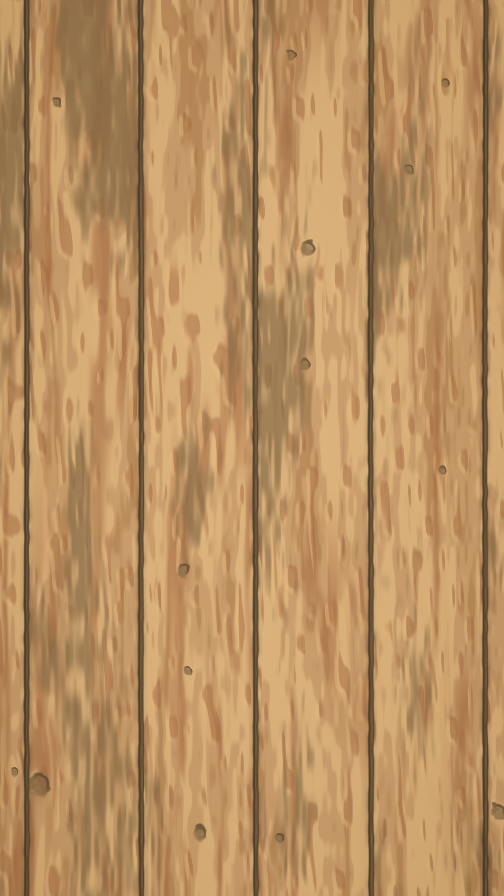
Give the GLSL for this texture, as a Shadertoy shader.

```glsl
// Weathered pine boards: upright planks split by dark grooves.
// Stretched value noise makes grain, red streaks, flecks and grey stains;
// knots are scattered in hashed cells of each plank and bend the grain.

const float PLANK_WIDTH = 0.2278;   // lengths are fractions of canvas width
const float FIRST_GROOVE = 0.052;
const float GROOVE_HALF = 0.0053;
const float KNOT_SPACING = 0.30;
const float KNOT_CHANCE = 0.72;
const float GRAIN_WARP = 0.035;
const vec3 LIGHT_WOOD = vec3(0.85, 0.69, 0.48);
const vec3 BASE_WOOD = vec3(0.78, 0.61, 0.42);
const vec3 MID_WOOD = vec3(0.72, 0.54, 0.35);
const vec3 RED_WOOD = vec3(0.65, 0.43, 0.27);
const vec3 GREY_STAIN = vec3(0.53, 0.42, 0.28);
const vec3 KNOT_DARK = vec3(0.36, 0.29, 0.20);
const vec3 GROOVE_DARK = vec3(0.31, 0.25, 0.17);
const vec3 GROOVE_FLOOR = vec3(0.46, 0.37, 0.26);

float hash(vec2 p) {
    return fract(sin(dot(p, vec2(127.1, 311.7))) * 43758.5453);
}

float noise(vec2 p) {
    vec2 i = floor(p), f = fract(p);
    f = f * f * (3.0 - 2.0 * f);
    return mix(mix(hash(i), hash(i + vec2(1, 0)), f.x),
               mix(hash(i + vec2(0, 1)), hash(i + vec2(1, 1)), f.x), f.y);
}

// Adds the knots near p: x = core, y = ring, z = sideways push on the grain
vec3 knots(vec2 p, float plank) {
    vec3 sum = vec3(0.0);
    float row = floor(p.y / KNOT_SPACING);
    for (int k = -1; k <= 1; k++) {
        vec2 cell = vec2(plank + 17.0, row + float(k));
        if (hash(cell) > KNOT_CHANCE) continue;
        float size = hash(cell + 5.3);
        float radius = mix(0.008, 0.024, size * size);
        vec2 center = vec2(mix(0.1, 0.9, hash(cell + 2.1)) * PLANK_WIDTH,
                           (cell.y + mix(0.15, 0.85, hash(cell + 8.7))) * KNOT_SPACING);
        vec2 d = p - center;
        float rough = 0.75 + 0.5 * noise(d * 110.0 + cell * 9.0);
        float r = length(d * vec2(1.0, 0.85)) / radius * rough;
        float shade = 0.6 + 0.4 * noise(d * 170.0 + cell);
        sum.x = max(sum.x, (1.0 - smoothstep(0.55, 1.05, r)) * shade);
        float arc = smoothstep(-0.9, 0.8, dot(normalize(d + 1e-5), vec2(0.7, 0.7)));
        sum.y = max(sum.y, (1.0 - smoothstep(0.08, 0.28, abs(r - 0.85))) * arc);
        vec2 e = d / (radius * vec2(1.6, 3.2));
        sum.z += d.x * exp(-dot(e, e));
    }
    return sum;
}

void mainImage(out vec4 fragColor, in vec2 fragCoord) {
    vec2 p = fragCoord / iResolution.x;
    float pixel = 1.0 / iResolution.x;
    float height = fragCoord.y / iResolution.y;

    // Split into planks
    float x = p.x - FIRST_GROOVE + 0.003 * (noise(vec2(p.x * 4.0, p.y * 2.0)) - 0.5);
    float plank = floor(x / PLANK_WIDTH);
    vec2 local = vec2(x - plank * PLANK_WIDTH, p.y);
    vec3 knot = knots(local, plank);

    // Grain coordinates, shifted per plank and bent by slow noise and knots
    vec2 g = local + vec2(3.7, 9.1) * (plank + 3.0);
    g.x += GRAIN_WARP * noise(vec2(g.x * 7.0, g.y * 1.6)) - 0.7 * knot.z;
    g.x += 0.004 * noise(vec2(g.x * 40.0, g.y * 14.0));

    // Pale, base and mid tones
    float tone = 0.40 * noise(g * vec2(22.0, 1.6)) + 0.35 * noise(g * vec2(60.0, 5.0))
               + 0.25 * noise(g * vec2(120.0, 22.0));
    tone += 0.06 * (hash(vec2(plank, 4.0)) - 0.5);
    vec3 color = mix(BASE_WOOD, LIGHT_WOOD, smoothstep(0.46, 0.56, tone));
    color = mix(color, MID_WOOD, 1.0 - smoothstep(0.30, 0.40, tone));

    // Long red streaks
    float ridge = 1.0 - abs(2.0 * noise(g * vec2(19.0, 0.9) + 31.0) - 1.0);
    float broken = noise(g * vec2(75.0, 7.0) + 12.0);
    float streak = smoothstep(0.72, 1.0, ridge) * smoothstep(0.2, 0.65, broken);
    color = mix(color, RED_WOOD, 0.65 * streak);

    // Short slanted flecks with a pale lip
    vec2 f = vec2(g.x + 0.05 * g.y, g.y) * vec2(95.0, 15.0);
    float fleck = smoothstep(0.70, 0.84, noise(f));
    float lip = smoothstep(0.70, 0.84, noise(f + vec2(0.7, 0.1)));
    color = mix(color, LIGHT_WOOD * 1.04, 0.5 * lip);
    color = mix(color, RED_WOOD, 0.55 * fleck);

    // Grey weathering, heavier toward the top
    float blotch = 0.72 * noise(g * vec2(13.0, 3.2) + 57.0)
                 + 0.28 * noise(g * vec2(130.0, 18.0)) + 0.14 * (height - 0.5);
    color = mix(color, GREY_STAIN, 0.72 * smoothstep(0.58, 0.82, blotch));

    // Knots
    color = mix(color, GREY_STAIN, 0.9 * knot.x);
    color = mix(color, KNOT_DARK, 0.75 * knot.y);

    // Grooves: worn shadow, dark walls, paler floor
    float side = x - PLANK_WIDTH * floor(x / PLANK_WIDTH + 0.5);
    float edge = abs(side);
    float wear = noise(vec2(plank * 5.0, p.y * 45.0));
    color *= 1.0 - 0.16 * wear * (1.0 - smoothstep(GROOVE_HALF, GROOVE_HALF * 3.0, edge));
    float groove = 1.0 - smoothstep(-pixel, pixel, edge - GROOVE_HALF * (0.85 + 0.3 * wear));
    float floorMask = 1.0 - smoothstep(0.0015, 0.0035, abs(side - 0.001));
    color = mix(color, mix(GROOVE_DARK, GROOVE_FLOOR, floorMask * (0.4 + 0.6 * wear)), groove);

    // Soft darkening toward the corners
    vec2 c = fragCoord / iResolution.xy - 0.5;
    color *= 1.02 - 0.22 * dot(c, c) * vec3(0.9, 1.1, 1.5);
    fragColor = vec4(color, 1.0);
}
```
